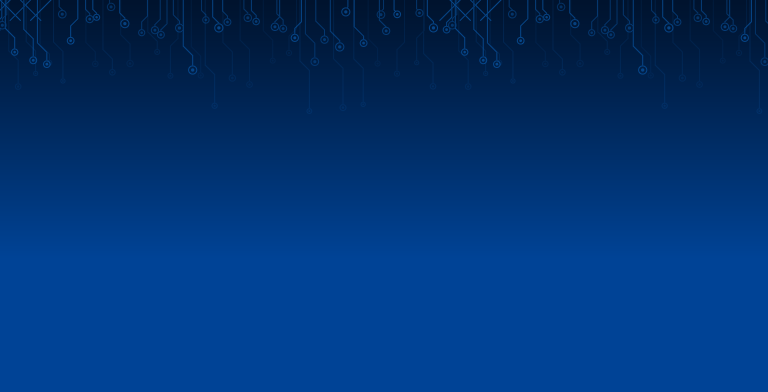
A Shadertoy shader for this background:

```glsl
// Draws circuit traces hanging from the top of a deep blue vertical gradient.

// Colours
const vec3 NIGHT_BLUE = vec3(0.000, 0.074, 0.178);
const vec3 ROYAL_BLUE = vec3(0.000, 0.263, 0.588);
const vec3 TRACE_BLUE = vec3(0.040, 0.390, 0.740);

// Layout, in units of the canvas height
const float GRADIENT_END = 0.66;
const float GRADIENT_CURVE = 1.08;
const float TILE = 1.148;            // width after which the traces repeat
const float CLUSTERS = 3.0;          // groups of long traces in a tile
const float CLUSTER_CENTRE = 0.085;
const float CIRCUIT_DEPTH = 0.36;    // nothing hangs lower than this
const float HALF_LINE = 0.0013;
const int FRONT_TRACES = 34;
const int BACK_TRACES = 22;
const float FRONT_OPACITY = 0.62;
const float BACK_OPACITY = 0.17;
const int CROSSINGS = 5;
const float CROSSING_STEP = 0.026;
const float CROSSING_SIZE = 0.052;

float hash(float n) {
    return fract(sin(n * 127.1 + 11.7) * 4375.85);
}

float segmentDistance(vec2 p, vec2 a, vec2 b) {
    vec2 ab = b - a;
    return length(p - a - ab * clamp(dot(p - a, ab) / dot(ab, ab), 0.0, 1.0));
}

// Turns a signed distance into smooth coverage
float cover(float d, float pixel) {
    return clamp(0.5 - d / pixel, 0.0, 1.0);
}

// Signed horizontal offset to the nearest repeat of x0
float wrapOffset(float x, float x0) {
    return mod(x - x0 + 0.5 * TILE, TILE) - 0.5 * TILE;
}

// A drop, a diagonal jog and a short drop that ends in a ringed node at x = 0
float trace(vec2 p, float depth, float bend, float jog, float radius, float pixel) {
    vec2 end = vec2(0.0, depth);
    vec2 upper = vec2(-jog, bend * depth);
    vec2 lower = vec2(0.0, upper.y + abs(jog));
    float line = segmentDistance(p, vec2(-jog, -0.05), upper);
    line = min(line, segmentDistance(p, upper, lower));
    line = min(line, segmentDistance(p, lower, end));
    float toEnd = length(p - end);
    float wire = cover(line - HALF_LINE, pixel) * (1.0 - cover(toEnd - radius, pixel));
    float ring = cover(abs(toEnd - radius) - HALF_LINE, pixel);
    float dot_ = cover(toEnd - radius * 0.4, pixel);
    return max(wire, max(ring, dot_));
}

// One layer of scattered traces
float traceLayer(vec2 p, int count, bool front, float pixel) {
    float ink = 0.0;
    for (int i = 0; i < count; i++) {
        float seed = float(i) * 7.0 + (front ? 3.0 : 401.0);
        float x0 = (float(i) + 0.9 * hash(seed)) / float(count) * TILE;
        float phase = 6.2832 * CLUSTERS * (x0 - CLUSTER_CENTRE) / TILE;
        float cluster = 0.5 + 0.5 * cos(phase);
        float spread = hash(seed + 1.0);
        float depth = front
            ? mix(0.012, mix(0.06, 0.185, cluster), spread)
            : mix(0.13, mix(0.22, 0.33, cluster), spread);
        float bend = mix(0.45, 0.72, hash(seed + 2.0));
        float jog = min(0.024, depth * 0.22) * (hash(seed + 3.0) > 0.3 ? 1.0 : -0.8);
        float radius = (front ? 0.0075 : 0.005) + 0.003 * hash(seed + 4.0);
        vec2 q = vec2(wrapOffset(p.x, x0), p.y);
        float strength = mix(0.55, 1.0, hash(seed + 5.0));
        ink = max(ink, strength * trace(q, depth, bend, jog, radius, pixel));
    }
    return ink;
}

// Diagonals that cross at the top of each tile
float crossings(vec2 p, float pixel) {
    float ink = 0.0;
    for (int i = 0; i < CROSSINGS; i++) {
        float side = mod(float(i), 2.0) * 2.0 - 1.0;
        vec2 q = vec2(wrapOffset(p.x, float(i) * CROSSING_STEP), p.y);
        vec2 reach = 0.5 * CROSSING_SIZE * vec2(side, 1.0);
        vec2 middle = vec2(0.0, 0.5 * CROSSING_SIZE);
        float d = segmentDistance(q, middle - reach, middle + reach);
        ink = max(ink, cover(d - HALF_LINE, pixel));
    }
    return ink;
}

void mainImage(out vec4 fragColor, in vec2 fragCoord) {
    float pixel = 1.0 / iResolution.y;
    vec2 p = fragCoord * pixel;
    p.y = 1.0 - p.y;                 // depth below the top edge

    // Background gradient
    float ramp = pow(clamp(p.y / GRADIENT_END, 0.0, 1.0), GRADIENT_CURVE);
    vec3 color = mix(NIGHT_BLUE, ROYAL_BLUE, ramp);

    // Faint long traces behind, brighter short ones in front
    if (p.y < CIRCUIT_DEPTH) {
        float back = traceLayer(p, BACK_TRACES, false, pixel);
        float front = max(traceLayer(p, FRONT_TRACES, true, pixel), crossings(p, pixel));
        color = mix(color, TRACE_BLUE, back * BACK_OPACITY);
        color = mix(color, TRACE_BLUE, front * FRONT_OPACITY);
    }
    fragColor = vec4(color, 1.0);
}
```
